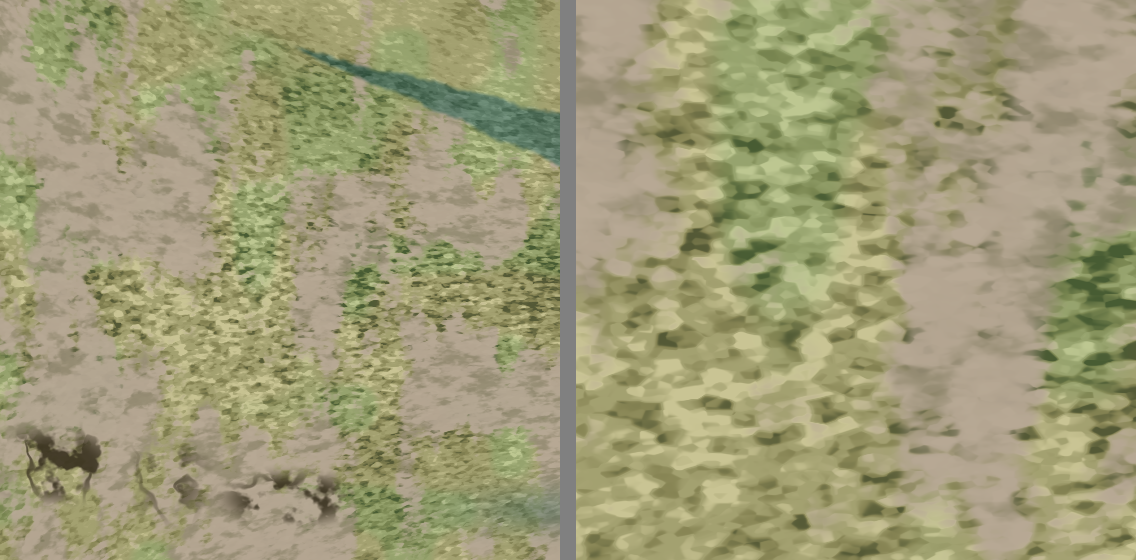
Left: the whole. Right: its middle third, enlarged.
Reproduce this texture procedurally as a three.js fragment shader.

```glsl
// Patchy meadow seen from above: soft cellular leaf grain over worn bare soil,
// crossed by a widening teal shadow, with dark cracks near the lower edge.
// Layered value noise shapes the patches; weighted cells give the leaves.
varying vec2 vUv;

const vec3 LEAF_DARK  = vec3(0.33, 0.35, 0.21);
const vec3 LEAF_OLIVE = vec3(0.53, 0.52, 0.33);
const vec3 LEAF_MID   = vec3(0.64, 0.63, 0.44);
const vec3 LEAF_LIGHT = vec3(0.79, 0.77, 0.58);
const vec3 SOIL       = vec3(0.71, 0.65, 0.58);
const vec3 SOIL_SHADE = vec3(0.59, 0.55, 0.46);
const vec3 SHADOW     = vec3(0.29, 0.42, 0.35);
const vec3 CRACK      = vec3(0.22, 0.19, 0.12);
const vec2 LEAF_SCALE  = vec2(68.0, 98.0);   // leaves across the canvas
const vec2 PATCH_SCALE = vec2(9.0, 6.5);
const vec2 STREAK_SCALE = vec2(22.0, 4.5);   // upright worn streaks
const float SOIL_LEVEL = 0.51;
const float SOIL_EDGE  = 0.055;
const vec2 SHADOW_TIP  = vec2(0.52, 0.917);
const float SHADOW_SLOPE  = -0.35;
const float SHADOW_SPREAD = 0.088;

vec2 hash2(vec2 p) {
  vec3 q = fract(p.xyx * vec3(0.1031, 0.1030, 0.0973));
  q += dot(q, q.yzx + 33.33);
  return fract((q.xx + q.yz) * q.zy);
}

float noise(vec2 p) {
  vec2 i = floor(p), f = fract(p);
  f = f * f * (3.0 - 2.0 * f);
  float low  = mix(hash2(i).x, hash2(i + vec2(1.0, 0.0)).x, f.x);
  float high = mix(hash2(i + vec2(0.0, 1.0)).x, hash2(i + 1.0).x, f.x);
  return mix(low, high, f.y);
}

float fbm(vec2 p) {
  float sum = 0.0, amp = 0.533;
  for (int i = 0; i < 4; i++) {
    sum += amp * noise(p);
    p = mat2(1.6, 1.2, -1.2, 1.6) * p + 7.3;
    amp *= 0.5;
  }
  return sum;
}

// Random tone per cell, blended softly between neighbouring cells
float leafTone(vec2 p) {
  vec2 cell = floor(p);
  float sum = 0.0, total = 0.0;
  for (int y = -1; y <= 1; y++) {
    for (int x = -1; x <= 1; x++) {
      vec2 id = cell + vec2(float(x), float(y));
      vec2 d = id + hash2(id) - p;
      float w = exp(-9.0 * dot(d, d));
      sum += w * hash2(id + 51.7).y;
      total += w;
    }
  }
  return sum / total;
}

float blob(vec2 p, vec2 center, vec2 size) {
  vec2 d = (p - center) / size;
  return exp(-dot(d, d));
}

vec3 leafColor(float tone) {
  vec3 c = mix(LEAF_DARK, LEAF_OLIVE, smoothstep(0.0, 0.3, tone));
  c = mix(c, LEAF_MID, smoothstep(0.25, 0.55, tone));
  return mix(c, LEAF_LIGHT, smoothstep(0.6, 0.95, tone));
}

void main() {
  vec2 uv = vUv;

  // Leaf grain, bending from rising at the bottom to falling at the top
  vec2 bent = vec2(uv.x, uv.y - 0.35 * uv.x * (1.0 - 2.0 * uv.y));
  float coarse = leafTone(bent * LEAF_SCALE);
  float fine = leafTone(bent * LEAF_SCALE * 1.9 + 19.0);
  float grain = 0.68 * coarse + 0.32 * fine - 0.5;
  float axis = uv.y - SHADOW_TIP.y - SHADOW_SLOPE * (uv.x - SHADOW_TIP.x);
  float farField = smoothstep(-0.03, 0.06, axis) * smoothstep(0.3, 0.6, uv.x);
  float lively = 0.65 + 0.5 * blob(uv, vec2(0.5, 0.47), vec2(0.7, 0.25));
  float broad = fbm(uv * 6.0 + 31.0) - 0.5;
  float tone = 0.53 + grain * lively * mix(1.15, 0.8, farField) + 0.6 * broad;
  vec3 grass = leafColor(clamp(tone, 0.0, 1.0));
  grass += vec3(-0.05, 0.01, -0.01) * smoothstep(0.5, 0.75, noise(uv * 11.0 + 4.0));

  // Bare soil: ragged patches mixed with upright streaks
  float field = 0.62 * fbm(uv * PATCH_SCALE + 3.0) + 0.38 * fbm(uv * STREAK_SCALE + 12.0);
  field += 0.10 * blob(uv, vec2(0.42, 0.2), vec2(0.4, 0.25));
  field += 0.06 * blob(uv, vec2(0.25, 0.8), vec2(0.25, 0.2));
  field -= 0.09 * blob(uv, vec2(0.95, 0.02), vec2(0.28, 0.16)) + 0.10 * farField;
  field += 0.13 * grain;
  float soilMask = smoothstep(SOIL_LEVEL - SOIL_EDGE, SOIL_LEVEL + SOIL_EDGE, field);
  float soilTone = fbm(bent * vec2(24.0, 36.0)) + 0.3 * grain;
  vec3 soil = mix(SOIL_SHADE, SOIL, smoothstep(0.25, 0.55, soilTone));
  vec3 color = mix(grass, soil, soilMask * 0.92);

  // Thin cracks and dark hollows in two worn places
  float worn = blob(uv, vec2(0.10, 0.17), vec2(0.13, 0.07));
  worn = max(worn, blob(uv, vec2(0.52, 0.11), vec2(0.13, 0.05)));
  worn = max(worn, 0.65 * blob(uv, vec2(0.3, 0.14), vec2(0.1, 0.1)));
  float seam = 1.0 - smoothstep(0.01, 0.05, abs(fbm(uv * 10.0 + 8.0) - 0.5));
  float hollow = smoothstep(0.52, 0.66, fbm(uv * vec2(24.0, 28.0) + 2.0));
  color = mix(color, CRACK, smoothstep(0.2, 0.8, worn) * max(0.7 * seam, 0.9 * hollow));

  // Widening shadow, and a faint green tint in the lower right corner
  float along = max(uv.x - SHADOW_TIP.x, 0.0);
  float ragged = axis + 0.018 * (fbm(uv * 28.0) - 0.5);
  float halfWidth = SHADOW_SPREAD * along + 0.002;
  float shade = 1.0 - smoothstep(halfWidth - 0.006, halfWidth + 0.006, abs(ragged));
  shade *= smoothstep(0.0, 0.03, along);
  float greenTint = 0.5 * blob(uv, vec2(0.96, 0.09), vec2(0.14, 0.04));
  vec3 shaded = SHADOW + 0.22 * grain + 0.25 * broad;
  gl_FragColor = vec4(mix(color, shaded, max(0.9 * shade, greenTint)), 1.0);
}
```
